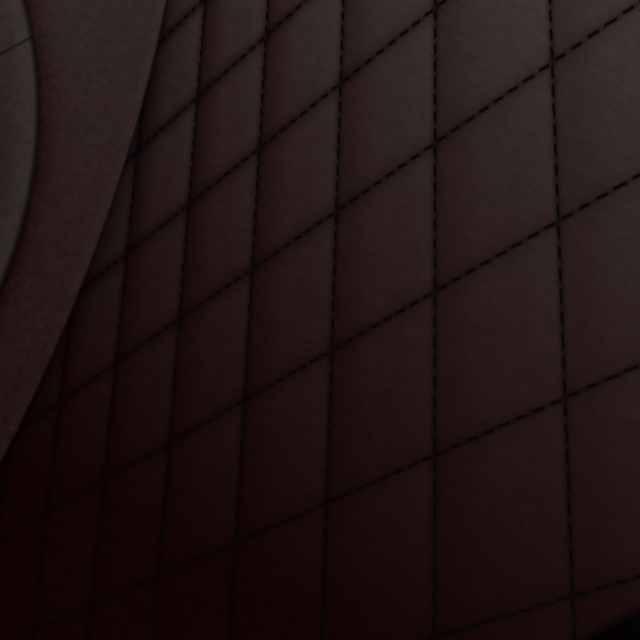
Write a Shadertoy shader that draws this texture.

```glsl
// Dark quilted leather in perspective, stitched in diamonds, beside a smooth curved trim.
#define DEEP vec3(0.068, 0.012, 0.012)
#define LIT vec3(0.240, 0.192, 0.190)
#define THREAD vec3(0.030, 0.022, 0.024)
#define STITCHES 8.0
#define THREAD_HALF_WIDTH 0.0021
#define GROOVE_WIDTH 0.006
#define PUFF 0.42
#define GRAIN 0.10

float hash(vec2 p) {
    vec3 q = fract(vec3(p.xyx) * 0.1031);
    q += dot(q, q.yzx + 33.33);
    return fract((q.x + q.y) * q.z);
}

float noise(vec2 p) {
    vec2 i = floor(p), f = fract(p);
    f = f * f * (3.0 - 2.0 * f);
    return mix(mix(hash(i), hash(i + vec2(1, 0)), f.x),
               mix(hash(i + vec2(0, 1)), hash(i + vec2(1, 1)), f.x), f.y);
}

// Perspective map: x counts upright seams leftwards, y counts slanted seams downwards.
vec2 quiltCoords(vec2 p) {
    vec3 q = vec3(p, 1.0);
    float depth = dot(q, vec3(0.1236, -0.040, 0.135));
    return vec2(dot(q, vec3(-1.0, -0.038, 0.897)),
                dot(q, vec3(0.710, -0.891, 0.397))) / depth;
}

// Signed canvas distance to the nearest integer line of a smooth coordinate.
float seamDistance(float coord) {
    float slope = length(vec2(dFdx(coord), dFdy(coord))) * iResolution.y;
    return (coord - floor(coord + 0.5)) / max(slope, 1e-4);
}

// Coverage of a dashed thread, each stitch slightly tilted and uneven.
float stitch(float dist, float along, float halfWidth, float tilt, float px) {
    float id = floor(along), s = fract(along) - 0.5;
    float halfLength = 0.28 + 0.09 * hash(vec2(id, 7.0));
    float ends = 1.0 - smoothstep(halfLength - 0.08, halfLength + 0.08, abs(s));
    float side = abs(dist + tilt * s);
    return ends * (1.0 - smoothstep(halfWidth - px, halfWidth + px, side));
}

vec3 leather(float light) {
    return max(mix(DEEP, LIT, light), 0.0);
}

vec3 quilt(vec2 p, float px) {
    vec2 g = quiltCoords(p), f = fract(g);
    vec2 d = vec2(seamDistance(g.x), seamDistance(g.y));
    float nearness = smoothstep(0.0, 0.9, p.x);

    // Broad light from the upper right, with small differences between pads.
    float light = max(0.43 * p.x + 0.80 * p.y - 0.20, 0.03);
    light += 0.04 * (hash(floor(g) + 20.0) - 0.5);

    // Each pad is shaded right of its upright seam and lit on its far side.
    float puff = PUFF * mix(1.5, 0.45, nearness);
    light *= 1.0 + puff * (0.35 * (1.0 - smoothstep(0.0, 0.4, f.x)) - smoothstep(0.5, 1.0, f.x));
    light *= 1.0 - 0.6 * puff * smoothstep(0.32, 0.5, abs(f.y - 0.5));

    // Leather grain: streaks running down to the right, plus fine pores.
    vec2 r = vec2(0.82 * p.x - 0.57 * p.y, 0.57 * p.x + 0.82 * p.y);
    float streaks = noise(r * vec2(62.0, 165.0) + 2.0 * noise(p * 30.0));
    float pores = noise(p * 240.0);
    light += GRAIN * (0.7 * streaks + 0.5 * pores - 0.6) * (0.5 + light);
    vec3 color = leather(light);

    // Sunken seams.
    vec2 groove = exp(-d * d / (GROOVE_WIDTH * GROOVE_WIDTH));
    color *= (1.0 - 0.35 * groove.x) * (1.0 - 0.28 * groove.y);

    // Thread, thicker towards the near right side.
    float w = THREAD_HALF_WIDTH * mix(0.75, 1.2, nearness);
    float upright = stitch(d.x, g.y * STITCHES, w * 0.85, 0.002, px);
    float slanted = stitch(d.y, g.x * STITCHES, w, 0.003, px);
    color = mix(color, THREAD, 0.85 * max(upright, slanted));

    // Dark fold at the lower right corner.
    return color * (1.0 - 0.8 * smoothstep(-0.012, 0.02, 0.55 * (p.x - 0.9) - p.y));
}

void mainImage(out vec4 fragColor, in vec2 fragCoord) {
    vec2 p = fragCoord / iResolution.xy;
    float px = 0.75 / iResolution.y, t = 1.0 - p.y;

    // Horizontal distances right of the two trim edges.
    float outer = p.x - (0.262 - 0.20 * t - 0.22 * t * t);
    float inner = p.x - (0.0625 - 0.764 * (t - 0.17) * (t - 0.17));
    float grain = 0.12 * (noise(p * 230.0) + 0.6 * noise(p * 110.0) - 0.8);

    // Quilt with the shadow cast by the trim.
    vec3 color = quilt(p, px) * (1.0 - 0.55 * exp(-max(outer, 0.0) / 0.016));

    // Smooth band: shaded at its inner edge, with a pale worn rim outside.
    float bandLight = 0.76 - 0.62 * t + grain;
    bandLight -= 0.45 * exp(-max(inner, 0.0) / 0.018);
    bandLight += 0.12 * exp(-pow((outer + 0.010) / 0.008, 2.0)) * noise(p * 60.0);
    vec3 band = leather(bandLight) * (1.0 - 0.6 * smoothstep(-0.005, 0.0, outer));
    color = mix(band, color, smoothstep(-px, px, outer));

    // Far panel, greyer where it turns towards the band, with one faint seam.
    float turn = smoothstep(-0.06, -0.012, inner);
    vec3 panel = leather(0.72 - 0.5 * t + 0.22 * turn + grain);
    panel = mix(panel, vec3(dot(panel, vec3(0.4, 0.3, 0.3))), 0.35 * turn);
    panel *= 1.0 - 0.4 * exp(-pow((p.y - 0.915 - 0.55 * p.x) / 0.0025, 2.0));
    panel *= 1.0 - 0.7 * smoothstep(-0.012, 0.0, inner);
    color = mix(panel, color, smoothstep(-px, px, inner));

    fragColor = vec4(color, 1.0);
}
```
